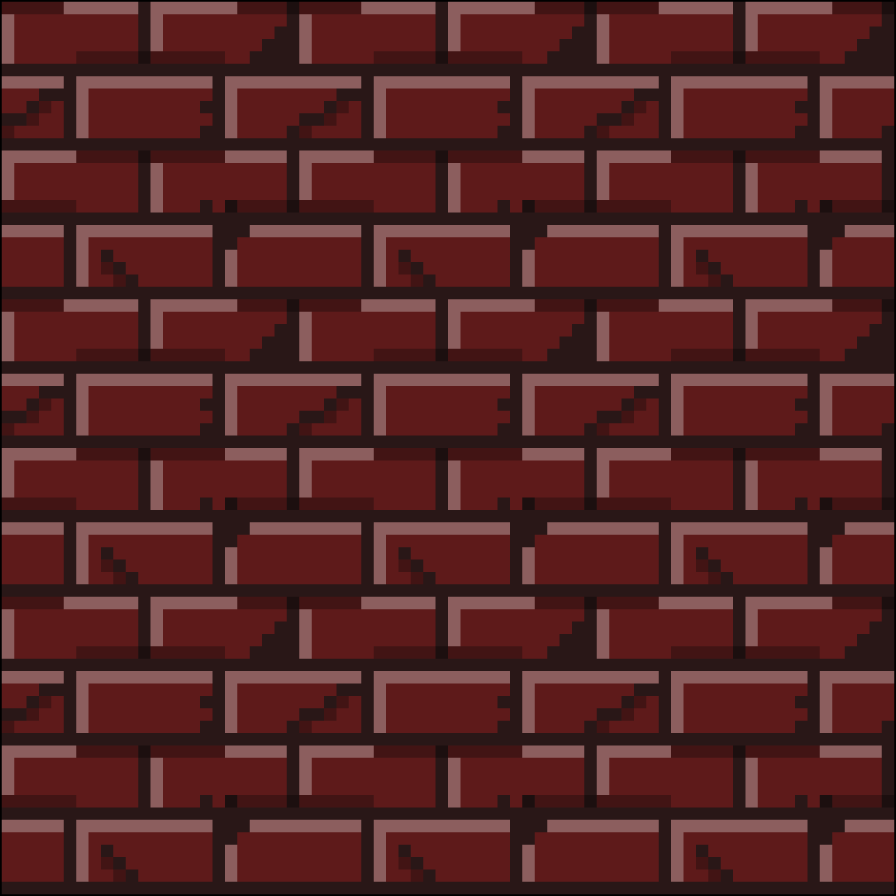
Give the GLSL for this texture, as a WebGL 1 fragment shader.

```glsl
precision highp float;
uniform vec2 u_resolution;

#define REPEATS 3.0
#define TILE 24.0
#define BRICK_W 12.0
#define COURSE_H 6.0
#define FRAME 0.002
#define SAMPLES 4
#define MORTAR vec3(0.16, 0.09, 0.09)
#define DEEP_MORTAR vec3(0.11, 0.06, 0.06)
#define BRICK vec3(0.37, 0.10, 0.10)
#define BRICK_SHADE vec3(0.26, 0.08, 0.08)
#define BRICK_LIGHT vec3(0.55, 0.37, 0.37)

// Horizontal run of cells in one row, wrapping around the tile.
bool run(vec2 cell, float row, float start, float count) {
  return cell.y == row && mod(cell.x - start + 0.5, TILE) < count;
}

// Broken corners, chips and cracks that expose the mortar.
bool isWorn(vec2 cell) {
  bool lowerCorner = cell.y < 5.0 && cell.x + cell.y > 23.5;
  vec2 d = cell - vec2(18.0);
  bool upperCorner = d.x >= 0.0 && d.y >= 0.0 && d.x + d.y < 1.5;
  bool chips = run(cell, 8.0, 16.0, 1.0) || run(cell, 10.0, 16.0, 1.0)
            || run(cell, 16.0, 16.0, 1.0) || run(cell, 16.0, 18.0, 1.0);
  bool longCrack = run(cell, 7.0, 27.0, 2.0) || run(cell, 8.0, 26.0, 1.0)
                || run(cell, 9.0, 24.0, 2.0) || run(cell, 10.0, 23.0, 1.0);
  bool shortCrack = cell.y > 19.5 && cell.y < 22.5 && cell.y - cell.x == 12.0;
  return lowerCorner || upperCorner || chips || longCrack || shortCrack;
}

// Dark bands along brick edges and soft shade beside the cracks.
bool isShaded(vec2 cell) {
  bool bands = run(cell, 0.0, 19.0, 10.0) || run(cell, 4.0, 6.0, 12.0)
            || run(cell, 12.0, 6.0, 12.0) || run(cell, 16.0, 18.0, 12.0);
  bool longCrack = run(cell, 8.0, 27.0, 1.0) || run(cell, 9.0, 26.0, 1.0)
                || run(cell, 10.0, 24.0, 1.0);
  bool shortCrack = cell.y > 20.5 && cell.y < 22.5 && cell.y - cell.x == 13.0;
  return bands || longCrack || shortCrack;
}

vec3 cellColor(vec2 cell) {
  // Position inside the brick; odd courses shift by half a brick.
  float course = floor((cell.y + 0.5) / COURSE_H);
  float shift = mod(course, 2.0) * BRICK_W * 0.5;
  vec2 local = floor(mod(cell + 0.5 - vec2(shift, 0.0), vec2(BRICK_W, COURSE_H)));
  bool joint = local.x == BRICK_W - 1.0 || local.y == COURSE_H - 1.0;
  bool shaded = isShaded(cell);

  if (joint || isWorn(cell)) return shaded ? DEEP_MORTAR : MORTAR;
  if (shaded) return BRICK_SHADE;
  return (local.x == 0.0 || local.y == 0.0) ? BRICK_LIGHT : BRICK;
}

vec3 wallColor(vec2 uv) {
  vec2 wall = (uv - FRAME) / (1.0 - 2.0 * FRAME);
  if (min(wall.x, wall.y) < 0.0 || max(wall.x, wall.y) >= 1.0) return vec3(0.0);
  wall.y = 1.0 - wall.y;
  return cellColor(floor(fract(wall * REPEATS) * TILE));
}

void main() {
  // Average a grid of samples per pixel to smooth the cell edges.
  vec3 sum = vec3(0.0);
  for (int i = 0; i < SAMPLES; i++) {
    for (int j = 0; j < SAMPLES; j++) {
      vec2 offset = (vec2(float(i), float(j)) + 0.5) / float(SAMPLES) - 0.5;
      sum += wallColor((gl_FragCoord.xy + offset) / u_resolution);
    }
  }
  gl_FragColor = vec4(sum / float(SAMPLES * SAMPLES), 1.0);
}
```
